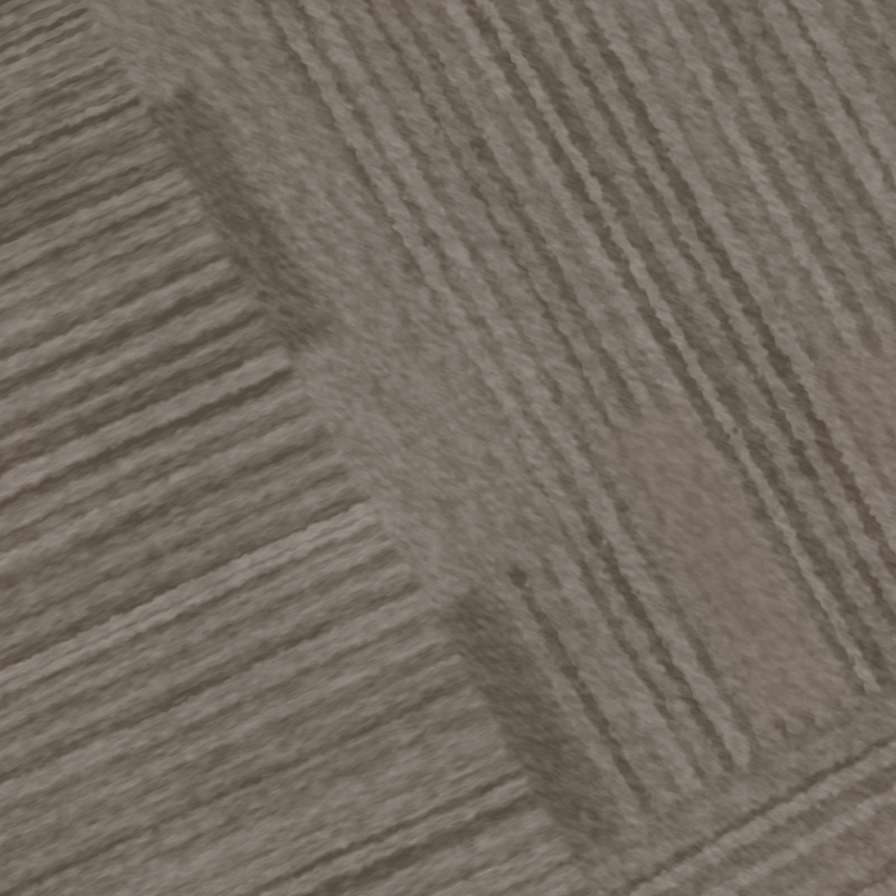
Give the GLSL for this texture, as a WebGL 1 fragment shader.

```glsl
precision highp float;
uniform vec2 u_resolution;

const vec3 DARK_SOIL = vec3(0.365, 0.325, 0.283);
const vec3 PALE_SOIL = vec3(0.557, 0.520, 0.488);
const vec3 BROWN_TINT = vec3(0.010, -0.003, -0.004);
const vec2 TRACK_DIR = vec2(0.495, -0.869);
const vec2 TRACK_NORMAL = vec2(0.869, 0.495);
const vec2 ROW_DIR = vec2(0.910, 0.415);
const vec2 ROW_NORMAL = vec2(0.415, -0.910);
const float STRIP_PITCH = 0.034;

float hash(vec2 p) {
  return fract(sin(dot(p, vec2(127.1, 311.7))) * 43758.5453);
}

float noise(vec2 p) {
  vec2 i = floor(p), f = fract(p);
  f = f * f * (3.0 - 2.0 * f);
  return mix(mix(hash(i), hash(i + vec2(1.0, 0.0)), f.x),
             mix(hash(i + vec2(0.0, 1.0)), hash(i + vec2(1.0, 1.0)), f.x), f.y);
}

float fbm(vec2 p) {
  float sum = 0.0, gain = 0.5;
  for (int i = 0; i < 3; i++) {
    sum += gain * noise(p);
    p = p * 2.1 + 7.3;
    gain *= 0.5;
  }
  return sum / 0.875;
}

// One pale ridge and one dark groove per unit, each of random width and tone
float furrows(float x, float seed) {
  float id = floor(x), f = x - id;
  float split = mix(0.35, 0.75, hash(vec2(id, seed + 1.0)));
  float ridge = mix(0.52, 0.80, hash(vec2(id, seed + 2.0)));
  float groove = mix(hash(vec2(id, seed + 3.0)), hash(vec2(id + 1.0, seed + 3.0)), f);
  float lit = smoothstep(0.0, 0.18, f) * (1.0 - smoothstep(split, split + 0.22, f));
  return mix(mix(0.02, 0.45, groove), ridge, lit);
}

// Long strips beside a track that is dark or pale by section
float strips(float across, float section) {
  float x = across / STRIP_PITCH;
  float seed = x < 6.0 ? section * 5.0 : 0.0;
  float tone = furrows(x, seed + 11.0);
  float broad = noise(vec2(across * 14.0, section * 0.6 + 4.0));
  tone = mix(tone, 0.62, 0.75 * smoothstep(0.55, 0.75, broad));
  float track = mix(0.64, 0.18, mod(section, 2.0));
  return mix(track, tone, smoothstep(0.05, 0.062, across));
}

// Soft-edged rectangle
float patchMask(vec2 p, vec2 center, vec2 halfSize, float blur) {
  vec2 d = abs(p - center) - halfSize;
  return 1.0 - smoothstep(-blur, blur, max(d.x, d.y));
}

void main() {
  vec2 p = gl_FragCoord.xy / u_resolution;

  // Ragged field coordinates
  vec2 rag = vec2(noise(p * 150.0), noise(p * 150.0 + 40.0)) - 0.5;
  vec2 bend = vec2(noise(p * 6.0), noise(p * 6.0 + 20.0)) - 0.5;
  vec2 q = p + rag * 0.007 + bend * 0.006;
  float across = dot(q, TRACK_NORMAL) - 0.58;
  float along = dot(q, TRACK_DIR);

  // Strips broken by cross cuts
  float cut = (along + 0.365) / 0.325;
  float section = floor(cut);
  float tone = mix(strips(across, section - 1.0), strips(across, section),
                   smoothstep(0.0, 0.04, fract(cut)));

  // Bare patches
  vec2 field = vec2(across, along);
  float bare = patchMask(field, vec2(0.305, 0.08), vec2(0.045, 0.185), 0.022);
  bare = max(bare, 0.7 * patchMask(field, vec2(0.56, -0.01), vec2(0.05, 0.04), 0.025));
  tone = mix(tone, 0.62, bare * 0.85);

  // Cross rows at the lower edge
  float lower = smoothstep(0.278, 0.290, along);
  tone = mix(tone, furrows((along - 0.298) / 0.042, 31.0), lower);

  // Short rows left of the track, with finer lines on top
  vec2 rowField = vec2(dot(p, ROW_DIR), dot(p, ROW_NORMAL));
  float rowPos = dot(p + rag * 0.004 + bend * 0.006, ROW_NORMAL);
  float rows = furrows(rowPos / 0.039, 53.0);
  float lines = furrows(rowPos / 0.0165, 71.0);
  float fineness = mix(0.3, 0.6, smoothstep(0.6, 0.95, p.y));
  rows = 0.46 + (mix(rows, lines, fineness) - 0.46) * 1.4;
  rows -= 0.20 * patchMask(p, vec2(0.06, 0.75), vec2(0.13, 0.05), 0.07);
  float left = 1.0 - smoothstep(-0.012, 0.004, across);
  tone = mix(tone, rows, left);

  // Clods: streaked along the rows, rippled on the strips
  float streaks = fbm(rowField * vec2(70.0, 190.0));
  float ripples = fbm(vec2(p.x * 95.0, (p.y + p.x * 0.35) * 160.0));
  float grain = mix(ripples, streaks, left) - 0.5;
  tone += grain * mix(0.85, 0.6, bare);
  tone += (fbm(p * 5.0 + 3.0) - 0.5) * 0.3;

  vec3 color = mix(DARK_SOIL, PALE_SOIL, clamp(tone, -0.15, 1.2));
  color += BROWN_TINT * (bare + noise(p * 4.0 + 9.0) - 0.5);
  gl_FragColor = vec4(color, 1.0);
}
```
